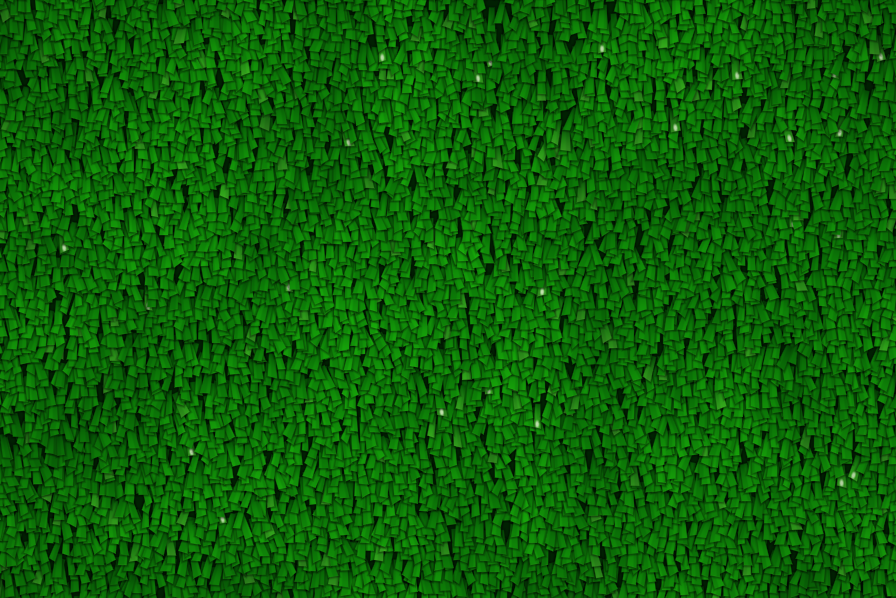
Give the GLSL for this texture, as a Shadertoy shader.

```glsl
// Artificial turf: short flat green blades that overlap like shingles, cut ends down.
#define CELL vec2(0.0140, 0.0165)  // blade spacing, in canvas heights
#define BLADE_LENGTH 0.040
#define HALF_WIDTH 0.0077
#define TILT 0.38                  // largest random lean, radians
#define TONE_LOW 0.46              // green level of the dullest blade
#define TONE_HIGH 0.56             // green level of the brightest blade
#define SHADOW 0.39
#define SHADOW_REACH 0.0055
#define GAP_SHARE 0.07             // share of missing blades
#define PALE_SHARE 0.025           // share of faded blades
#define GLINT_SHARE 0.003          // share of blades with a white glint

vec4 hash4(vec2 cell) {
    vec4 q = fract(cell.xyxy * vec4(0.1031, 0.1030, 0.0973, 0.1099));
    q += dot(q, q.wzxy + 33.33);
    return fract((q.xxyz + q.yzzw) * q.zywx);
}

float valueNoise(vec2 p) {
    vec2 i = floor(p), f = fract(p);
    f = f * f * (3.0 - 2.0 * f);
    float low = mix(hash4(i).x, hash4(i + vec2(1, 0)).x, f.x);
    float high = mix(hash4(i + vec2(0, 1)).x, hash4(i + vec2(1, 1)).x, f.x);
    return mix(low, high, f.y);
}

// Dark to bright green along one ramp.
vec3 turfColor(float green) {
    return vec3(0.22 * green * green, green, 0.06 * green);
}

// Paints one blade and the soft shadow around it over the colour below.
void paintBlade(inout vec3 color, vec2 p, vec2 cell, float pixel) {
    vec4 place = hash4(cell + 17.0);
    vec4 look = hash4(cell + 271.0);
    vec2 tip = (cell + 0.5 + 0.9 * (place.xy - 0.5)) * CELL;
    float clump = valueNoise(tip * 19.0 + 40.0);
    if (look.w < GAP_SHARE * 2.0 * clump) return;

    // Blade frame: x across, y from the cut end up to the root.
    float lean = TILT * (2.0 * place.z - 1.0) + 0.3 * (clump - 0.5);
    float c = cos(lean), s = sin(lean);
    vec2 q = mat2(c, s, -s, c) * (p - tip);
    float along = clamp(q.y / BLADE_LENGTH, 0.0, 1.0);
    float halfWidth = HALF_WIDTH * mix(0.72, 1.12, place.w) * (1.0 - 0.3 * along);
    float side = abs(q.x) - halfWidth;
    float cut = -q.y + (look.x - 0.5) * 0.7 * q.x;
    float dist = max(max(side, cut), q.y - BLADE_LENGTH);

    // Shadow on the blades below.
    float halo = 1.0 - smoothstep(0.0, SHADOW_REACH, dist);
    color *= 1.0 - SHADOW * halo * (1.0 - 0.5 * along);

    // Folded face, darker root, thin bright rim.
    float green = mix(TONE_LOW, TONE_HIGH, look.y);
    float fold = smoothstep(-0.002, 0.002, q.x - (look.z - 0.5) * halfWidth);
    green *= 1.0 + 0.10 * (fold - 0.5) * sign(look.x - 0.5);
    green *= 1.0 - 0.35 * along * along - 0.08 * along;
    green *= 0.89 + 0.22 * valueNoise(tip * 9.0);
    vec3 blade = turfColor(green);
    float rim = smoothstep(-0.0022, 0.0, max(cut, side - 0.0008));
    blade += vec3(0.05, 0.05, 0.02) * rim * look.z * (1.0 - along);

    // A few faded blades, fewer still with a glint.
    float rare = hash4(cell + 613.0).x;
    if (rare < PALE_SHARE) blade += vec3(0.13, 0.05, 0.08) * (1.0 - along);
    if (rare < GLINT_SHARE) {
        float spot = length((q - vec2(0.0, 0.006)) * vec2(1.0, 0.55));
        blade = mix(blade, vec3(0.72, 0.85, 0.65), 1.0 - smoothstep(0.001, 0.005, spot));
    }
    color = mix(color, blade, clamp(0.5 - dist / pixel, 0.0, 1.0));
}

void mainImage(out vec4 fragColor, in vec2 fragCoord) {
    vec2 p = fragCoord / iResolution.y;
    float pixel = max(1.25 / iResolution.y, 0.0016);
    vec2 home = floor(p / CELL);
    vec3 color = turfColor(0.13);

    // Lower rows first; alternate columns so that overlaps go both ways.
    for (int j = -3; j <= 1; j++) {
        float row = home.y + float(j);
        float order = step(0.5, hash4(vec2(row, 91.0)).x);
        for (int pass = 0; pass < 2; pass++) {
            float parity = abs(order - float(pass));
            for (int i = -1; i <= 1; i++) {
                float column = 2.0 * (floor(home.x * 0.5) + float(i)) + parity;
                paintBlade(color, p, vec2(column, row), pixel);
            }
        }
    }

    // Slight falloff towards the corners.
    vec2 v = fragCoord / iResolution.xy - 0.5;
    fragColor = vec4(color * (1.04 - 0.28 * dot(v, v)), 1.0);
}
```
